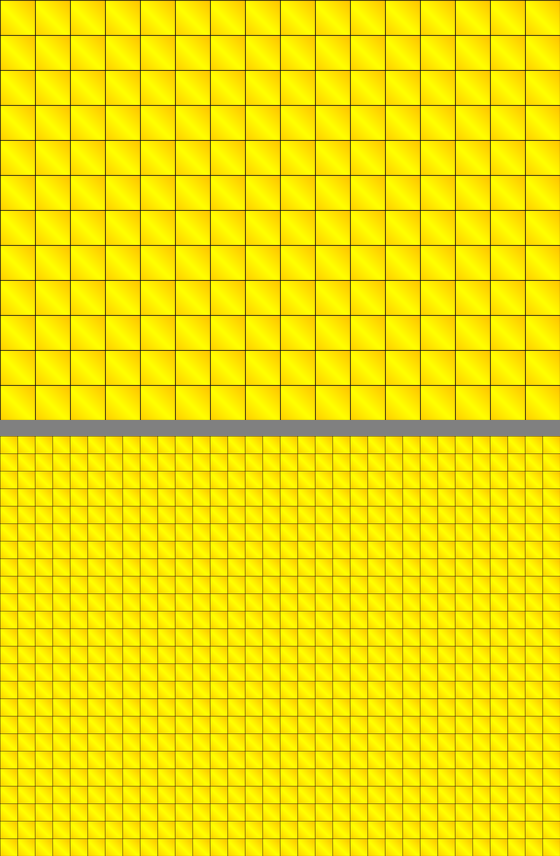
Top, the tile; bottom, the same tile 2 across and 2 down.
Reproduce this pattern procedurally as a Shadertoy shader.

```glsl
// Sixteen by twelve square tiles of yellow, shaded to gold at two opposite
// corners and ruled with thin dark lines along their left and top edges.
// Each tile is one diagonal gradient; the lines are box-filtered strips.

const vec2 TILES = vec2(16.0, 12.0);

// Length of the repeating strip [0, width] lying between 0 and x, per axis.
vec2 stripIntegral(vec2 x, float width) {
    return floor(x) * width + min(fract(x), width);
}

// Average strip coverage over a filter window centred on x.
vec2 stripCoverage(vec2 x, float width, vec2 window) {
    return (stripIntegral(x + 0.5 * window, width)
          - stripIntegral(x - 0.5 * window, width)) / window;
}

// Bright band from top left to bottom right, fading to gold on both sides.
vec3 tileColor(vec2 cell) {
    float diagonal = 0.5 * (cell.x + 1.0 - cell.y);
    return vec3(1.0, 1.0 - 0.44 * abs(diagonal - 0.45), 0.0);
}

void mainImage(out vec4 fragColor, in vec2 fragCoord) {
    // Grid position measured from the upper left corner
    vec2 uv = fragCoord / iResolution.xy;
    vec2 grid = vec2(uv.x, 1.0 - uv.y) * TILES;

    // Grid lines, softened over slightly more than one pixel
    vec2 window = 1.15 * TILES / iResolution.xy;
    vec2 line = stripCoverage(grid, 1.0 / 48.0, window);
    float ink = 1.0 - (1.0 - line.x) * (1.0 - line.y);

    vec3 color = mix(tileColor(fract(grid)), vec3(0.0, 0.0, 0.1), ink);
    fragColor = vec4(color, 1.0);
}
```
